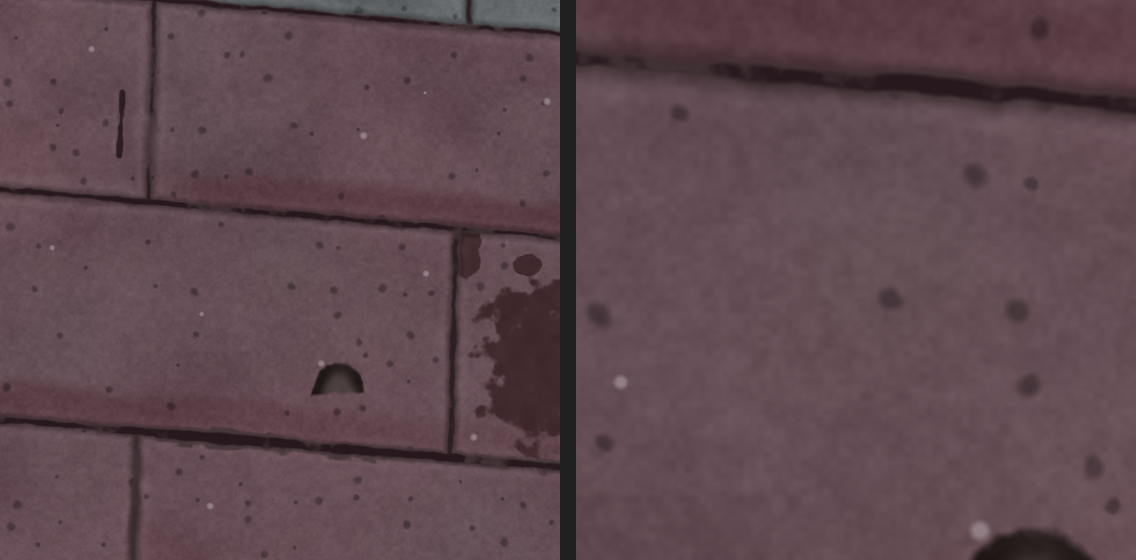
Left, the full canvas; right, a detail of the centre.
Write a Shadertoy shader that draws this texture.

```glsl
#define BRICK_LIGHT vec3(0.405, 0.315, 0.343)
#define BRICK_DARK  vec3(0.365, 0.275, 0.305)
#define BAND_RED    vec3(0.325, 0.195, 0.225)
#define STAIN       vec3(0.235, 0.145, 0.155)
#define JOINT_DARK  vec3(0.150, 0.095, 0.112)
#define JOINT_DUST  vec3(0.260, 0.205, 0.215)
#define SLAB_GREY   vec3(0.365, 0.380, 0.390)
#define SLOPE 0.085
#define BRICK_WIDTH 1.09
#define GRAIN 0.055

float hash(vec2 p) {
    vec3 q = fract(p.xyx * 0.1031);
    q += dot(q, q.yzx + 33.33);
    return fract((q.x + q.y) * q.z);
}

float noise(vec2 p) {
    vec2 i = floor(p), f = fract(p);
    f = f * f * (3.0 - 2.0 * f);
    return mix(mix(hash(i), hash(i + vec2(1, 0)), f.x),
               mix(hash(i + vec2(0, 1)), hash(i + vec2(1, 1)), f.x), f.y);
}

float fbm(vec2 p) {
    float sum = 0.0, amp = 0.533;
    for (int i = 0; i < 4; i++) {
        sum += amp * noise(p);
        p = mat2(1.6, 1.2, -1.2, 1.6) * p + 7.3;
        amp *= 0.5;
    }
    return sum;
}

// 1 inside the edge, 0 outside
float inside(float d, float soft) {
    return 1.0 - smoothstep(-soft, soft, d);
}

float segment(vec2 p, vec2 a, vec2 b) {
    vec2 ab = b - a;
    return length(p - a - ab * clamp(dot(p - a, ab) / dot(ab, ab), 0.0, 1.0));
}

// One random dot in some cells of a grid
float specks(vec2 p, float cells, float density, float radius) {
    vec2 id = floor(p * cells) + cells;
    vec2 at = 0.25 + 0.5 * vec2(hash(id + 3.1), hash(id + 8.7));
    float r = radius * (0.5 + 0.7 * hash(id + 5.9));
    float d = length(fract(p * cells) - at) / cells;
    return step(hash(id), density) * (1.0 - smoothstep(r * 0.3, r, d));
}

void mainImage(out vec4 fragColor, in vec2 fragCoord) {
    vec2 p = fragCoord / iResolution.y;
    float soft = max(0.0022, 1.0 / iResolution.y);
    float rough = fbm(p * 38.0 + 20.0) - 0.5;
    float patchy = fbm(p * 13.0 + 60.0) - 0.5;

    // Sloping courses that grow taller towards the viewer
    float depth = 1.024 - p.y - SLOPE * p.x;
    float v = depth * (2.906 - 0.415 * depth);
    float row = floor(v), f = v - row;
    float odd = mod(row, 2.0);
    float bed = floor(v + 0.5);
    float bedDist = abs((v - bed) / (2.906 - 0.83 * depth) + 0.007 * rough);

    // Staggered upright joints
    float u = (p.x - 0.272 - 0.555 * odd + 0.016 * row + 0.010 * (f - 0.4)) / BRICK_WIDTH;
    float column = floor(u);
    float side = (u - floor(u + 0.5)) * BRICK_WIDTH;
    float sideDist = abs(side + 0.009 * rough);

    // Brick face: tone per brick, mottling and fine grain
    float tone = hash(vec2(column + 11.0, row + 17.0)) - 0.5;
    float mottle = fbm(p * 6.0 + 4.0);
    vec3 color = mix(BRICK_DARK, BRICK_LIGHT, smoothstep(0.2, 0.65, mottle + 0.15 * tone));
    color += vec3(0.012, -0.010, -0.006) * (fbm(p * 2.5 + 31.0) - 0.35) * 2.0;
    color = mix(color, vec3(0.395, 0.325, 0.343), 0.45 * inside(length((p - vec2(0.55, 0.45)) * vec2(0.7, 1.3)) - 0.15, 0.12));

    // Reddish band along the lower edge of each course
    float reach = row < 0.5 ? smoothstep(0.22, 0.40, p.x) : 1.0 - 0.65 * p.x;
    float band = smoothstep(0.79, 0.89, f + 0.12 * patchy) * reach;
    color = mix(color, BAND_RED, 0.62 * band);

    // Grey slab above the first course
    color = mix(color, SLAB_GREY * (0.88 + 0.35 * mottle), inside(v, 0.01));

    // Grain, pits and pale chips
    color += GRAIN * (fbm(p * 95.0) - 0.5) + 0.035 * patchy;
    color += 0.025 * (noise(p * 230.0) - 0.5);
    color *= 1.0 - 0.30 * specks(p + 0.3 * rough / 38.0, 24.0, 0.22, 0.010);
    color = mix(color, vec3(0.62, 0.56, 0.58), 0.75 * specks(p, 15.0, 0.05, 0.0075));

    // Damp blots on the right-hand brick: centre and radii
    vec4 blots[3] = vec4[3](vec4(0.970, 0.335, 0.115, 0.135),
                            vec4(0.940, 0.528, 0.024, 0.018),
                            vec4(0.835, 0.545, 0.026, 0.040));
    float damp = 0.0;
    for (int i = 0; i < 3; i++) {
        float r = length((p - blots[i].xy) / blots[i].zw);
        damp = max(damp, inside(r - 0.92 + 1.6 * patchy + 0.5 * rough, 0.08));
    }
    color = mix(color, STAIN + 0.05 * rough, 0.88 * damp);

    // Worn pale rims and soft shade beside the joints
    float nearest = min(bedDist, sideDist);
    color += 0.022 * smoothstep(0.008, 0.016, nearest) * (1.0 - smoothstep(0.016, 0.034, nearest));
    color *= 1.0 - 0.22 * (1.0 - smoothstep(0.002, 0.020, nearest));

    // Joints: dusty filling with broken dark gaps
    float bedWidth = (0.0035 + 0.0012 * bed * bed) * (1.0 + 1.8 * patchy);
    float sideWidth = (row < 0.5 ? 0.0060 : 0.0085) * (1.0 + 1.2 * patchy);
    float filled = 1.0 - 0.8 * inside(length(p - vec2(0.265, 0.745)) - 0.045, 0.015);
    float dust = max(inside(bedDist - 1.4 * bedWidth, soft * 1.5),
                     inside(sideDist - sideWidth, soft * 1.5) * filled);
    float clump = inside(bedDist - 0.020 * smoothstep(0.04, 0.22, patchy) * step(1.5, bed), 0.003);
    color = mix(color, JOINT_DUST + 0.06 * rough, 0.85 * max(dust, clump * step(1.5, bed)));
    float gap = max(inside(bedDist - 0.85 * bedWidth, soft),
                    inside(sideDist - 0.55 * sideWidth, soft) * filled * (row > 1.5 ? 0.35 : 0.8));
    color = mix(color, JOINT_DARK, gap * smoothstep(-0.30, -0.02, rough + 0.4 * patchy));

    // Short upright crack with a pale lip
    float crack = segment(p, vec2(0.219, 0.835), vec2(0.213, 0.722));
    float lip = segment(p, vec2(0.208, 0.835), vec2(0.203, 0.730));
    color += 0.035 * inside(lip - 0.003, 0.004);
    color = mix(color, JOINT_DARK, 0.9 * inside(crack - 0.0045 + 0.008 * rough, soft));

    // Half-round hole, darkest under its arch
    vec2 q = (p - vec2(0.605, 0.297)) / vec2(0.046, 0.056);
    float arch = length(q);
    float hole = inside(max(arch - 1.0, -q.y) + 0.25 * rough, 0.07);
    vec3 hollow = mix(vec3(0.290, 0.245, 0.240), vec3(0.130, 0.100, 0.095), smoothstep(0.40, 0.85, arch));
    color = mix(color, hollow + 0.10 * rough, hole);

    fragColor = vec4(clamp(color, 0.0, 1.0), 1.0);
}
```
